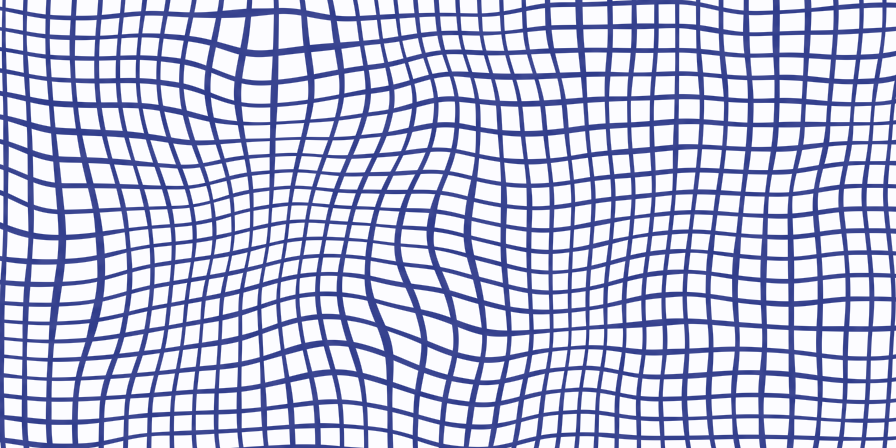
Give the GLSL for this pattern, as a Shadertoy shader.

```glsl
// A hand-drawn looking blue grid on white, rippled like loose netting.
// Soft bumps and smooth noise bend the plane; the grid is drawn in the bent
// coordinates, so lines thicken where cells stretch and thin where they shrink.

#define COLUMNS 38.0
#define ROWS 20.0
#define LINE_WIDTH 0.205
#define WIDTH_VARIATION 0.04
#define BUMP_RADIUS 0.23
#define BUMP_STRENGTH 1.0
#define RIPPLE_SCALE 4.5
#define RIPPLE_STRENGTH 0.024
#define EDGE_SOFTNESS 1.15
#define PAPER vec3(0.99, 0.99, 1.0)
#define INK_DARK vec3(0.18, 0.23, 0.54)
#define INK_LIGHT vec3(0.25, 0.29, 0.58)

// Each bump: centre (xy) and the push it gives to nearby lines (zw)
const int BUMP_COUNT = 12;
const vec4 BUMPS[BUMP_COUNT] = vec4[BUMP_COUNT](
    vec4(0.43, 0.82, -0.06, -0.01),
    vec4(0.82, 0.86, 0.05, 0.01),
    vec4(0.62, 0.72, 0.01, -0.05),
    vec4(0.30, 0.46, 0.05, -0.01),
    vec4(0.08, 0.38, -0.01, -0.04),
    vec4(0.78, 0.42, -0.06, 0.05),
    vec4(0.72, 0.25, 0.00, 0.05),
    vec4(1.18, 0.58, 0.03, -0.05),
    vec4(1.10, 0.20, 0.04, -0.02),
    vec4(1.58, 0.36, -0.04, 0.01),
    vec4(1.90, 0.34, 0.04, -0.01),
    vec4(2.00, 0.98, 0.04, 0.02));

float hash(vec2 p) {
    return fract(sin(dot(p, vec2(127.1, 311.7))) * 43758.5453);
}

// Smooth value noise from -1 to 1
float noise(vec2 p) {
    vec2 cell = floor(p);
    vec2 f = fract(p);
    f = f * f * f * (f * (f * 6.0 - 15.0) + 10.0);
    float low = mix(hash(cell), hash(cell + vec2(1, 0)), f.x);
    float high = mix(hash(cell + vec2(0, 1)), hash(cell + vec2(1, 1)), f.x);
    return mix(low, high, f.y) * 2.0 - 1.0;
}

// Displacement of the netting at a point
vec2 warp(vec2 p) {
    vec2 push = vec2(0.0);
    for (int i = 0; i < BUMP_COUNT; i++) {
        vec2 offset = (p - BUMPS[i].xy) / BUMP_RADIUS;
        push += BUMPS[i].zw * exp(-dot(offset, offset));
    }
    vec2 q = p * RIPPLE_SCALE;
    vec2 ripple = vec2(noise(q + 3.7), noise(q + 41.3));
    return push * BUMP_STRENGTH + ripple * RIPPLE_STRENGTH;
}

void mainImage(out vec4 fragColor, in vec2 fragCoord) {
    // Height spans 0..1, width 0..aspect
    vec2 p = fragCoord / iResolution.y;
    float aspect = iResolution.x / iResolution.y;

    // Bent grid coordinates, one unit per cell
    vec2 grid = (p - warp(p)) * vec2(COLUMNS / aspect, ROWS);
    vec2 dx = dFdx(grid);
    vec2 dy = dFdy(grid);
    vec2 pixel = sqrt(dx * dx + dy * dy) * EDGE_SOFTNESS;

    // Distance to the nearest line of each family
    vec2 dist = abs(fract(grid) - 0.5);
    vec2 wobble = vec2(noise(grid * 0.6 + 17.0), noise(grid * 0.6 + 71.0));
    vec2 halfWidth = 0.5 * (LINE_WIDTH + WIDTH_VARIATION * wobble);
    vec2 lines = clamp((halfWidth - dist) / pixel + 0.5, 0.0, 1.0);
    float coverage = 1.0 - (1.0 - lines.x) * (1.0 - lines.y);

    // Slightly uneven ink
    vec3 ink = mix(INK_DARK, INK_LIGHT, 0.5 + 0.5 * noise(grid * 3.0));
    fragColor = vec4(mix(PAPER, ink, coverage), 1.0);
}
```
